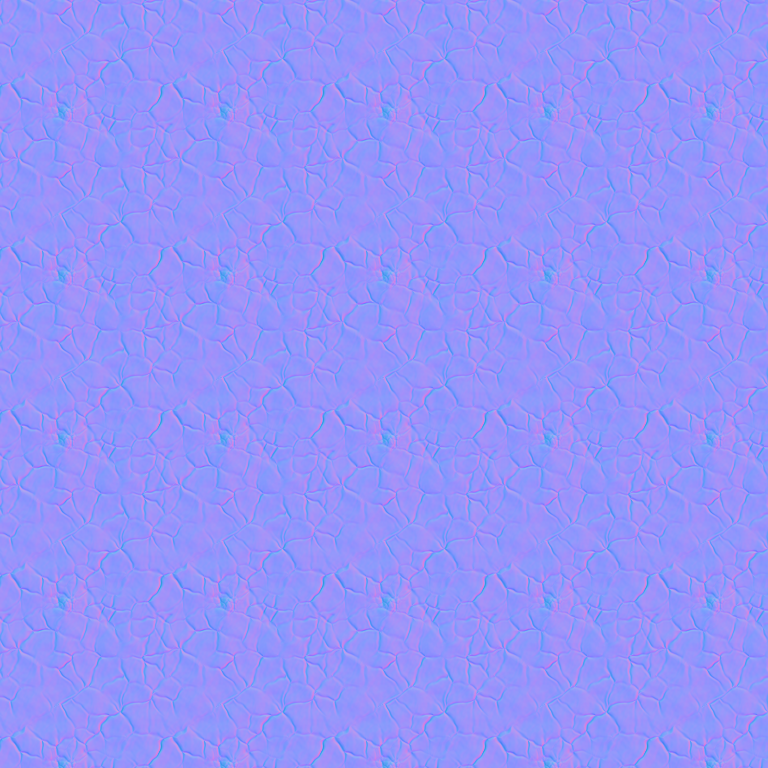
This texture map is drawn by a WebGL 2 fragment shader. Its source:

```glsl
#version 300 es
precision highp float;
// Tiling normal map of finely cracked stone: flat uneven plates, thin grooves, one crushed pocket.
uniform vec2 u_resolution;
out vec4 fragColor;

const vec2 POCKET = vec2(0.39, 0.33);   // crushed spot inside each tile

// Two random values in 0..1 for a lattice cell
vec2 hash2(vec2 cell, float seed) {
  uvec2 v = uvec2(ivec2(cell) + ivec2(int(seed) * 57, int(seed) * 131 + 7));
  v = v * 1664525u + 1013904223u;
  v.x += v.y * 1664525u;
  v.y += v.x * 1664525u;
  v ^= v >> 16u;
  v.x += v.y * 1664525u;
  v.y += v.x * 1664525u;
  v ^= v >> 16u;
  return vec2(v & 65535u) / 65535.0;
}

vec2 wrapped(vec2 d) { return fract(d + 0.5) - 0.5; }

float corner(vec2 cell, vec2 offset, vec2 period, float seed) {
  float a = 6.28318 * hash2(mod(cell, period), seed).x;
  return dot(vec2(cos(a), sin(a)), offset);
}

// Gradient noise that repeats after the given period
float noise(vec2 p, vec2 period, float seed) {
  vec2 i = floor(p), f = p - i;
  vec2 u = f * f * f * (f * (f * 6.0 - 15.0) + 10.0);
  vec2 x = vec2(1, 0), y = vec2(0, 1);
  return mix(
    mix(corner(i, f, period, seed), corner(i + x, f - x, period, seed), u.x),
    mix(corner(i + y, f - y, period, seed), corner(i + 1.0, f - 1.0, period, seed), u.x), u.y);
}

float tileNoise(vec2 t, float freq, float seed) { return noise(t * freq, vec2(freq), seed); }

// Sites are thinned away from the pocket, which leaves larger plates there
bool missing(vec2 w, float grid, float sparse) {
  float away = smoothstep(0.05, 0.45, length(wrapped(w / grid - POCKET)));
  return hash2(w, 5.0).x < sparse * away;
}

// Plates: x = distance to the nearest border, y = height of the tilted plate
vec2 plates(vec2 t, float grid, float sparse) {
  vec2 p = t * grid, base = floor(p), nearest = vec2(9), id = base;
  for (int k = 0; k < 49; k++) {
    vec2 c = base + vec2(k % 7 - 3, k / 7 - 3), w = mod(c, grid);
    if (missing(w, grid, sparse)) continue;
    vec2 r = c + 0.1 + 0.8 * hash2(w, 1.0) - p;
    if (dot(r, r) < dot(nearest, nearest)) { nearest = r; id = c; }
  }
  float border = 9.0;
  for (int k = 0; k < 49; k++) {
    vec2 c = id + vec2(k % 7 - 3, k / 7 - 3), w = mod(c, grid);
    if (c == id || missing(w, grid, sparse)) continue;
    vec2 r = c + 0.1 + 0.8 * hash2(w, 1.0) - p;
    border = min(border, dot(0.5 * (r + nearest), normalize(r - nearest)));
  }
  vec2 tilt = hash2(mod(id, grid), 3.0) - 0.5;
  return vec2(border, -dot(tilt, nearest)) / grid;
}

float groove(float d, float width) { return exp(-d * d / (width * width)); }

// Long fracture, shallower towards its end
float fracture(vec2 s, vec2 start, vec2 run) {
  vec2 m = wrapped(s - start);
  float reach = clamp(dot(m, run) / dot(run, run), 0.0, 1.0);
  return (1.0 - 0.6 * reach) * groove(length(m - run * reach), 0.012);
}

float height(vec2 t) {
  vec2 warp = 0.034 * vec2(tileNoise(t, 7.0, 11.0), tileNoise(t, 7.0, 12.0))
            + 0.014 * vec2(tileNoise(t, 19.0, 13.0), tileNoise(t, 19.0, 14.0));
  vec2 s = t + warp, q = wrapped(s - POCKET);

  // Broad swells, grain and slanting creases
  float h = 0.010 * tileNoise(t, 4.0, 21.0) + 0.0045 * tileNoise(t, 11.0, 22.0)
          + 0.0006 * tileNoise(t, 38.0, 23.0);
  vec2 slant = vec2(dot(s, vec2(32, -16)), dot(s, vec2(8, 8)));
  h += 0.0008 * noise(slant, vec2(16, 8), 24.0);

  // Nearly flat plates, parted by thin grooves that fade in and out
  vec2 plate = plates(s, 11.0, 0.66);
  float depth = max(0.0, 0.0024 + 0.006 * tileNoise(t, 6.0, 31.0));
  h += 0.07 * plate.y * smoothstep(0.0, 0.03, plate.x);
  h -= depth * groove(plate.x, 0.009);

  // Pocket of small fragments on a steep slope
  float crushed = exp(-dot(q, q) / 0.010);
  if (crushed > 0.01) h -= 0.0020 * crushed * groove(plates(s, 19.0, 0.0).x, 0.008);
  vec2 along = vec2(dot(q, vec2(0.85, -0.5)), dot(q, vec2(0.5, 0.85)));
  h += 0.34 * along.x * exp(-dot(along * along, vec2(260, 110)));

  h -= 0.0042 * fracture(s, vec2(0.52, 0.40), vec2(0.21, -0.32));
  h -= 0.0035 * fracture(s, vec2(1.04, 0.24), vec2(-0.09, -0.25));
  return h;
}

void main() {
  const vec2 REPEATS = vec2(4.74, 4.70);
  vec2 uv = gl_FragCoord.xy / u_resolution;
  vec2 t = (uv - vec2(0, 1)) * REPEATS + 8.0;

  // Slope measured across at least one pixel keeps edges smooth
  float e = max(0.007, REPEATS.x / u_resolution.y);
  float h = height(t - 0.5 * e);
  vec2 slope = vec2(height(t + vec2(0.5, -0.5) * e), height(t + vec2(-0.5, 0.5) * e)) - h;
  slope *= vec2(1.35, 0.45) / e;   // relief leans sideways
  vec3 normal = normalize(vec3(vec2(0.165, 0.165) - slope + vec2(0, 0.12 * slope.x), 0.97));
  fragColor = vec4(0.5 + 0.5 * normal, 1.0);
}
```
